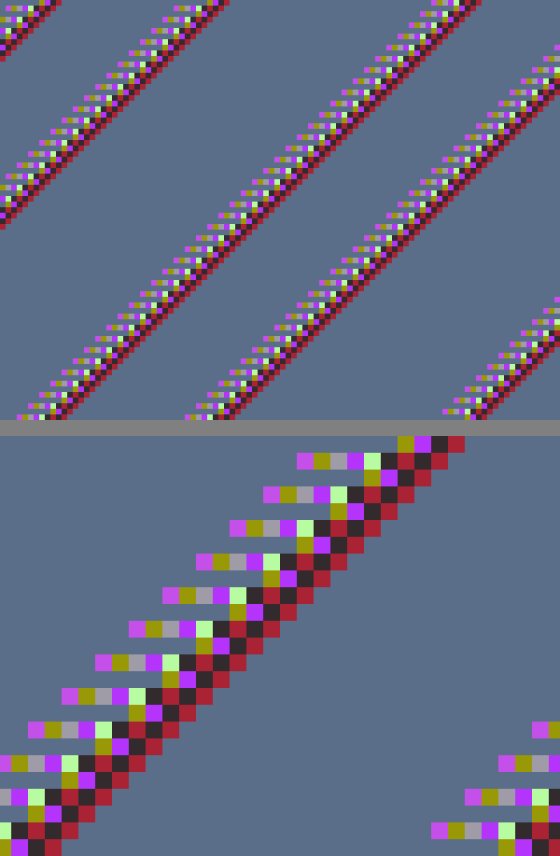
Top: the whole. Bottom: its middle third, enlarged.
Write a Shadertoy shader that draws this pattern.

```glsl
// Diagonal feathered trails of coloured square cells on a slate-blue grid.

#define CELLS_DOWN 75.0
#define PERIOD 75.0      // diagonals before the pair of trails repeats
#define TRAIL_A 10.0     // leading diagonal of each trail
#define TRAIL_B 40.0
#define SLATE  vec3(0.351, 0.431, 0.541)
#define RED    vec3(0.667, 0.137, 0.208)
#define DARK   vec3(0.200, 0.165, 0.180)
#define PURPLE vec3(0.710, 0.205, 0.990)
#define VIOLET vec3(0.770, 0.315, 0.915)
#define OLIVE  vec3(0.600, 0.600, 0.030)
#define GREEN  vec3(0.720, 0.990, 0.630)
#define GREY   vec3(0.625, 0.610, 0.660)

// Colour at k cells behind the leading edge; feathered rows are longer.
vec3 trailColor(int k, bool feathered) {
    if (k == 0) return RED;
    if (k == 1) return DARK;
    if (k == 2) return feathered ? RED : PURPLE;
    if (k == 3) return feathered ? DARK : OLIVE;
    if (!feathered || k > 8) return SLATE;
    if (k == 4) return GREEN;
    if (k == 5) return PURPLE;
    if (k == 6) return GREY;
    return k == 7 ? OLIVE : VIOLET;
}

// Colour of one grid cell (column from the left, row from the top).
vec3 cellColor(vec2 cell) {
    float diagonal = cell.x + cell.y;
    float behind = min(mod(TRAIL_A - diagonal, PERIOD),
                       mod(TRAIL_B - diagonal, PERIOD));
    bool feathered = mod(cell.x + behind, 2.0) > 0.5;
    return trailColor(int(behind + 0.5), feathered);
}

void mainImage(out vec4 fragColor, in vec2 fragCoord) {
    // Grid coordinates, with rows counted downwards
    float cellsPerPixel = CELLS_DOWN / iResolution.y;
    vec2 p = vec2(fragCoord.x, iResolution.y - fragCoord.y) * cellsPerPixel;

    // Box-filter the four cells around the nearest grid corner
    vec2 corner = floor(p + 0.5);
    vec2 cover = clamp((p - corner) / cellsPerPixel + 0.5, 0.0, 1.0);
    vec3 upper = mix(cellColor(corner - 1.0),
                     cellColor(corner - vec2(0.0, 1.0)), cover.x);
    vec3 lower = mix(cellColor(corner - vec2(1.0, 0.0)),
                     cellColor(corner), cover.x);

    fragColor = vec4(mix(upper, lower, cover.y), 1.0);
}
```
